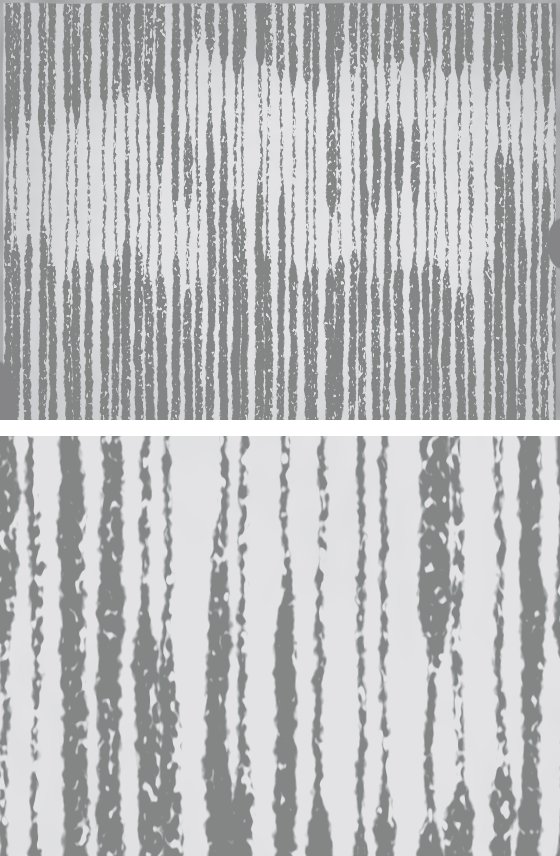
Top: the whole. Bottom: its middle third, enlarged.
This texture is drawn by a Shadertoy shader. Its source:

```glsl
const vec3 INK = vec3(0.512, 0.525, 0.523);
const vec3 PAPER_LIGHT = vec3(0.89, 0.89, 0.90);
const vec3 PAPER_SHADE = vec3(0.80, 0.805, 0.815);
const vec3 BACKDROP = vec3(0.66, 0.67, 0.675);
const vec3 CLIP = vec3(0.52, 0.52, 0.535);
const float SPACING = 0.0285;

float hash(vec2 cell) {
    return fract(sin(dot(cell, vec2(127.1, 311.7))) * 43758.5);
}

float cornerSlope(vec2 cell, vec2 offset) {
    float angle = 6.2832 * hash(cell);
    return dot(vec2(cos(angle), sin(angle)), offset);
}

// Gradient noise, roughly -1 to 1
float noise(vec2 p) {
    vec2 cell = floor(p), f = fract(p);
    vec2 u = f * f * f * (f * (f * 6.0 - 15.0) + 10.0);
    float low = mix(cornerSlope(cell, f),
                    cornerSlope(cell + vec2(1, 0), f - vec2(1, 0)), u.x);
    float high = mix(cornerSlope(cell + vec2(0, 1), f - vec2(0, 1)),
                     cornerSlope(cell + vec2(1, 1), f - vec2(1, 1)), u.x);
    return 1.5 * mix(low, high, u.y);
}

// Noise along one stroke, independent of its neighbours
float strokeNoise(float id, float y, float frequency, float seed) {
    return noise(vec2(id * 7.31 + seed, y * frequency + id * 3.7));
}

float strokeCenter(float id, float y) {
    float jitter = 0.45 * (hash(vec2(id, 5.0)) - 0.5);
    return (id + 0.5 + jitter) * SPACING
        + 0.0055 * strokeNoise(id, y, 2.5, 0.4)
        + 0.0028 * strokeNoise(id, y, 11.0, 0.7)
        + 0.0011 * strokeNoise(id, y, 42.0, 0.3);
}

// 0 for a thin line, 1 for a broad stroke; broad near top and bottom
float strokeBreadth(float id, float y) {
    float band = 0.75 * smoothstep(0.14, 0.36, abs(y - 0.59)) - 0.12;
    float patches = 0.65 * noise(vec2(id * 0.14 + 0.3, y * 3.1));
    float own = 0.6 * strokeNoise(id, y, 2.6, 0.55);
    return smoothstep(-0.13, 0.15, band + patches + own);
}

// Ink coverage of one crayon stroke
float strokeInk(vec2 p, float id, float rough, float grain, float soft) {
    float breadth = strokeBreadth(id, p.y);
    float halfWidth = mix(0.0030, 0.0096, breadth) * (0.82 + 0.36 * hash(vec2(id, 9.0)));
    halfWidth *= 1.0 + 0.2 * strokeNoise(id, p.y, 16.0, 0.2);
    float across = p.x - strokeCenter(id, p.y);
    float body = smoothstep(-soft, soft, halfWidth - abs(across) + 0.0022 * rough);
    float lean = mix(-0.1, 0.4, hash(vec2(id, 13.0)));
    float pressure = mix(0.32, 0.52, breadth)
        + 0.4 * strokeNoise(id, p.y, 4.0, 0.6)
        - lean * clamp(across / halfWidth, -1.0, 1.0);
    return body * smoothstep(-0.2, 0.2, grain + pressure);
}

float inkCoverage(vec2 p, float soft) {
    float rough = noise(p * vec2(105.0, 75.0)) + 0.6 * noise(p * vec2(210.0, 160.0) + 9.0);
    float grain = 0.75 * noise(p * vec2(185.0, 115.0) + 3.0)
        + 0.5 * noise(p * vec2(95.0, 55.0) + 21.0);
    float nearest = floor(p.x / SPACING);
    float bare = 1.0;
    for (int i = -2; i <= 2; i++) {
        bare *= 1.0 - strokeInk(p, nearest + float(i), rough, grain, soft);
    }
    return 1.0 - bare;
}

// Uneven light and faint smudges on the sheet
vec3 paperColor(vec2 p, float width) {
    vec2 fromCenter = (p - vec2(0.52 * width, 0.45)) / vec2(width, 1.0);
    float shade = smoothstep(0.22, 0.68, length(fromCenter));
    shade += 0.16 * noise(p * 5.0) + 0.10 * noise(p * vec2(45.0, 28.0));
    return mix(PAPER_LIGHT, PAPER_SHADE, clamp(shade, 0.0, 1.0));
}

float ellipseMask(vec2 p, vec2 center, vec2 radius, float soft) {
    float d = (length((p - center) / radius) - 1.0) * min(radius.x, radius.y);
    return smoothstep(soft, -soft, d);
}

float sheetMask(vec2 p, float width, float soft) {
    float waver = 0.002 * noise(p * 9.0);
    float sides = min(p.x - 0.008, width - 0.010 - p.x);
    float top = 0.992 - p.y;
    return smoothstep(-soft, soft, min(sides, top) + waver);
}

void mainImage(out vec4 fragColor, in vec2 fragCoord) {
    vec2 p = fragCoord / iResolution.y;
    float width = iResolution.x / iResolution.y;
    float soft = 0.0012 + 0.35 / iResolution.y;

    // Crayon strokes on the sheet
    vec3 color = mix(paperColor(p, width), INK, inkCoverage(p, soft));
    color = mix(BACKDROP + 0.05 * noise(p * 12.0), color, sheetMask(p, width, soft));

    // Rounded dark holders at the sides
    float holders = max(ellipseMask(p, vec2(-0.004, 0.0), vec2(0.046, 0.14), soft),
                        ellipseMask(p, vec2(width + 0.004, 0.42), vec2(0.034, 0.06), soft));
    color = mix(color, CLIP, holders);
    fragColor = vec4(color, 1.0);
}
```
